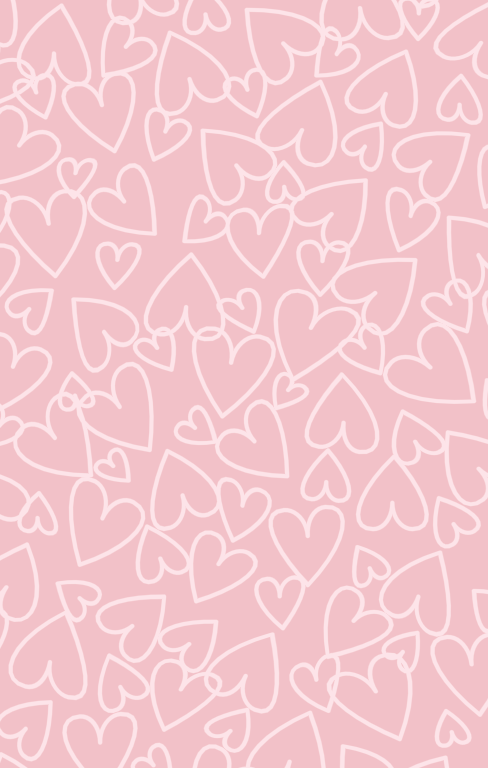
Write a Shadertoy shader that draws this pattern.

```glsl
// Scattered hand-drawn heart outlines on a plain pink ground.
// A tilted checkerboard holds jittered large hearts; smaller hearts fill the
// gaps between them. Each outline is the distance to two mirrored Bezier arcs.

const vec3 GROUND = vec3(0.950, 0.757, 0.783);
const vec3 STROKE = vec3(0.992, 0.896, 0.912);
const float CELL = 0.086;            // lattice step, in canvas heights
const float LATTICE_TILT = 0.33;     // radians
const float JITTER = 0.30;           // large heart offset, in cells
const vec2 LARGE_SIZE = vec2(0.088, 0.112);
const vec2 SMALL_SIZE = vec2(0.043, 0.074);
const float GAP_FILL = 2.1;          // small heart size per free radius
const float HALF_STROKE = 0.0028;
const float SWING = 1.8;             // spread of directions around up and down
const float LEAN = 0.22;             // uneven lobes
const float BEND = 0.45;             // sideways curl of the tip
const int ARC_STEPS = 10;

float hash(vec2 p) {
    return fract(sin(dot(p, vec2(127.1, 311.7))) * 43758.5453);
}

mat2 rotation(float a) {
    float c = cos(a), s = sin(a);
    return mat2(c, s, -s, c);
}

vec2 bezier(vec2 a, vec2 b, vec2 c, vec2 d, float t) {
    float u = 1.0 - t;
    return u * u * u * a + 3.0 * u * u * t * b + 3.0 * u * t * t * c + t * t * t * d;
}

float segmentDistance(vec2 p, vec2 a, vec2 b) {
    vec2 ab = b - a;
    float t = clamp(dot(p - a, ab) / dot(ab, ab), 0.0, 1.0);
    return length(p - a - ab * t);
}

// Outline of a heart of unit height, tip down, with a line running into the notch
float heartDistance(vec2 p) {
    p.x = abs(p.x);
    vec2 notch = vec2(0.0, 0.14), top = vec2(0.27, 0.5), tip = vec2(0.0, -0.5);
    vec2 lastIn = notch, lastOut = top;
    float d = 1.0;
    for (int i = 1; i <= ARC_STEPS; i++) {
        float t = float(i) / float(ARC_STEPS);
        vec2 inner = bezier(notch, vec2(0.0, 0.34), vec2(0.12, 0.5), top, t);
        vec2 outer = bezier(top, vec2(0.62, 0.5), vec2(0.5, 0.02), tip, t);
        d = min(d, segmentDistance(p, lastIn, inner));
        d = min(d, segmentDistance(p, lastOut, outer));
        lastIn = inner;
        lastOut = outer;
    }
    return d;
}

// Centre (xy) and size (z) of the large heart on an even cell
vec3 largeHeart(vec2 cell) {
    vec2 offset = vec2(hash(cell + 3.1), hash(cell + 17.7)) - 0.5;
    float size = mix(LARGE_SIZE.x, LARGE_SIZE.y, hash(cell + 29.3));
    return vec3((cell + 0.5 + JITTER * offset) * CELL, size);
}

// Small heart on an odd cell, fitted between its four large neighbours
vec3 smallHeart(vec2 cell) {
    vec3 neighbours[4];
    vec2 centre = vec2(0.0);
    vec2 side = vec2(1.0, 0.0);
    for (int i = 0; i < 4; i++) {
        neighbours[i] = largeHeart(cell + side);
        centre += 0.25 * neighbours[i].xy;
        side = vec2(-side.y, side.x);
    }
    float gap = CELL;
    for (int i = 0; i < 4; i++) {
        gap = min(gap, distance(centre, neighbours[i].xy) - 0.5 * neighbours[i].z);
    }
    float size = gap * GAP_FILL * mix(0.85, 1.1, hash(cell + 41.9));
    return vec3(centre, clamp(size, SMALL_SIZE.x, SMALL_SIZE.y));
}

void mainImage(out vec4 fragColor, in vec2 fragCoord) {
    float pixel = 1.0 / iResolution.y;
    vec2 p = rotation(LATTICE_TILT) * (fragCoord * pixel + vec2(0.37, 0.21));
    vec2 home = floor(p / CELL);
    float d = 1.0;

    // Nearest outline among the surrounding cells
    for (int j = -1; j <= 1; j++) {
        for (int i = -1; i <= 1; i++) {
            vec2 cell = home + vec2(i, j);
            vec3 heart = mod(cell.x + cell.y, 2.0) < 0.5 ? largeHeart(cell) : smallHeart(cell);
            vec2 q = (p - heart.xy) / heart.z;
            if (length(q) > 0.75) continue;

            // Turn up or down with a random swing, then make it uneven
            float flip = step(0.5, hash(cell + 53.3)) * 3.14159;
            float angle = flip + SWING * (hash(cell + 61.7) - 0.5);
            q = rotation(angle - LATTICE_TILT) * q;
            q.y += LEAN * (hash(cell + 73.9) - 0.5) * q.x;
            q.x += BEND * (hash(cell + 87.1) - 0.5) * q.y * q.y;
            d = min(d, heartDistance(q) * heart.z);
        }
    }

    float ink = 1.0 - smoothstep(-0.8 * pixel, 0.8 * pixel, d - HALF_STROKE);
    fragColor = vec4(mix(GROUND, STROKE, ink), 1.0);
}
```
